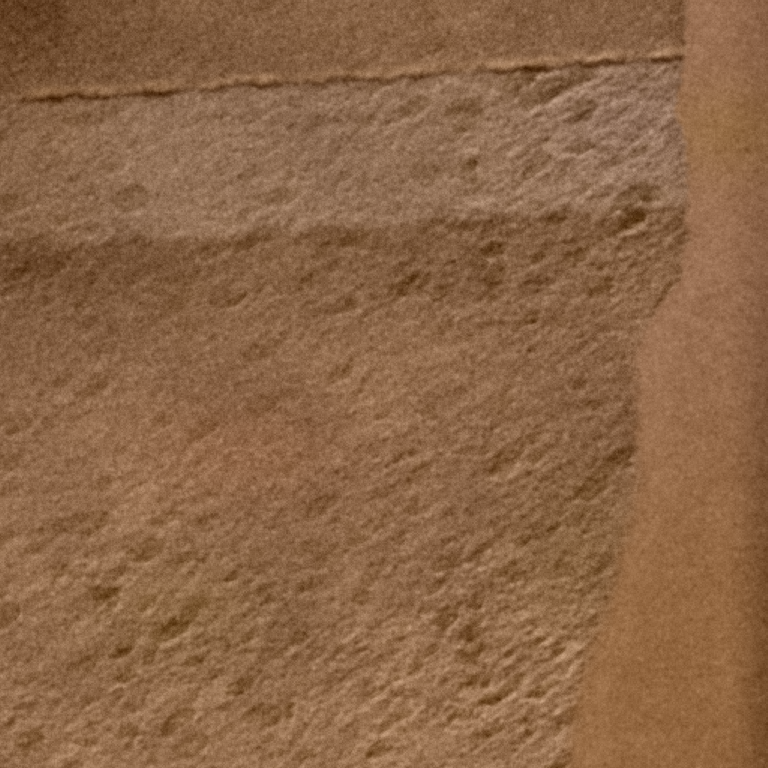
Give the GLSL for this texture, as a WebGL 2 fragment shader.

```glsl
#version 300 es
precision highp float;

uniform vec2 u_resolution;
out vec4 fragColor;

const vec3 EARTH = vec3(0.535, 0.388, 0.272);
const vec3 SHADE = vec3(0.455, 0.322, 0.212);
const vec3 BAND = vec3(0.560, 0.428, 0.325);
const vec3 SAND = vec3(0.580, 0.428, 0.300);
const vec3 PLASTER_TOP = vec3(0.590, 0.425, 0.310);
const vec3 PLASTER_LOW = vec3(0.575, 0.402, 0.250);
const vec3 OCHRE = vec3(0.565, 0.410, 0.230);
const vec3 PIT_TINT = vec3(0.88, 0.85, 0.95);
const vec3 LIP = vec3(0.120, 0.110, 0.095);

const float SLOPE = 0.065;        // tilt of the courses
const float RIDGE_Y = 0.864;      // left height of the raised seam
const float LEDGE_Y = 0.674;      // left height of the band's lower edge
const float STROKE_ANGLE = 0.52;  // direction of the chisel marks
const float RELIEF_GAIN = 0.17;
const float DENT_DEPTH = 0.115;
const float DENT_RIM = 0.075;
const float MOTTLE = 0.030;
const float GRAIN = 0.125;
const vec2 LIGHT_STEP = vec2(-0.0018, 0.0034);
const vec2 RIM_STEP = vec2(-0.0030, 0.0065);

float hash(vec2 p) {
  vec3 q = fract(p.xyx * vec3(0.1031, 0.1030, 0.0973));
  q += dot(q, q.yzx + 33.33);
  return fract((q.x + q.y) * q.z);
}

// Cellular noise: one smooth bump or dent of random height per cell
float cells(vec2 p) {
  vec2 id = floor(p), f = fract(p);
  float sum = 0.0;
  for (int j = -1; j <= 1; j++) {
    for (int i = -1; i <= 1; i++) {
      vec2 g = vec2(i, j), c = id + g;
      vec2 d = g + vec2(hash(c), hash(c + 71.7)) - f;
      float w = max(0.0, 1.0 - dot(d, d));
      sum += (hash(c + 37.3) * 2.0 - 1.0) * w * w * w;
    }
  }
  return sum;
}

vec2 alongStroke(vec2 p) {
  float c = cos(STROKE_ANGLE), s = sin(STROKE_ANGLE);
  return mat2(c, -s, s, c) * p;
}

// Fine chiselled surface
float relief(vec2 p) {
  vec2 q = alongStroke(p);
  return 0.8 * cells(q * vec2(27.0, 44.0))
       + 0.55 * cells(q * vec2(55.0, 85.0) + 19.0)
       + 0.35 * cells(q * vec2(105.0, 150.0) + 43.0);
}

// Separate short dents with crisp edges
float dents(vec2 p) {
  vec2 q = alongStroke(p);
  float ragged = 0.22 * cells(q * vec2(75.0, 105.0) + 7.0);
  float large = cells(q * vec2(21.0, 41.0) + 61.0) + ragged;
  float small = cells(q * vec2(38.0, 66.0) + 83.0) + ragged;
  return smoothstep(0.30, 0.75, large) + 0.6 * smoothstep(0.38, 0.80, small);
}

float plasterEdge(float y) {
  return 0.740 + 0.090 * smoothstep(0.0, 0.40, y)
       + 0.066 * smoothstep(0.53, 0.68, y)
       - 0.012 * exp(-pow((y - 0.87) / 0.07, 2.0));
}

float spot(vec2 p, vec2 center, vec2 size) {
  vec2 d = (p - center) / size;
  return exp(-dot(d, d));
}

float stripe(float d, float width) {
  return exp(-d * d / (width * width));
}

void main() {
  vec2 p = gl_FragCoord.xy / u_resolution;
  float wobble = 0.003 * cells(p * 38.0) + 0.002 * cells(p * 95.0);
  float ridge = p.y - RIDGE_Y - SLOPE * p.x + wobble;
  float ledge = p.y - LEDGE_Y - SLOPE * p.x + wobble * 2.0;
  float side = p.x - plasterEdge(p.y) + wobble * 2.0;
  float soft = mix(0.018, 0.006, smoothstep(0.1, 0.75, p.y));
  float plaster = smoothstep(-soft, soft, side);

  // Broad tones of the wall
  vec3 wall = mix(SAND, EARTH, smoothstep(0.0, 0.42, p.y));
  wall = mix(wall, SHADE, 0.75 * smoothstep(-0.19, -0.01, ledge));
  float band = smoothstep(-0.012, 0.012, ledge) * (1.0 - smoothstep(-0.002, 0.006, ridge));
  wall = mix(wall, BAND, band * (0.40 + 0.60 * smoothstep(0.06, 0.20, p.x)));
  vec3 upper = mix(SHADE, EARTH, 0.25 + 0.45 * smoothstep(0.0, 0.6, p.x));
  wall = mix(wall, upper, smoothstep(0.0, 0.025, ridge));
  wall -= 0.10 * spot(p, vec2(0.0, 1.0), vec2(0.15, 0.13));
  wall -= 0.055 * spot(p, vec2(0.04, 0.655), vec2(0.15, 0.04));
  wall += vec3(0.0, 0.005, 0.025) * spot(p, vec2(0.82, 0.84), vec2(0.12, 0.08));
  wall += vec3(0.025, 0.005, 0.0) * spot(p, vec2(0.32, 0.41), vec2(0.14, 0.07));
  wall -= vec3(0.045, 0.035, 0.05) * spot(p, vec2(0.75, 0.28), vec2(0.10, 0.12));
  wall -= vec3(0.025, 0.015, 0.03) * spot(p, vec2(0.24, 0.20), vec2(0.13, 0.08));
  wall += MOTTLE * vec3(1.0, 0.9, 0.75) * (cells(p * 6.0 + 5.0) + 0.7 * cells(p * 17.0));

  // Relief lit from above, deeper toward the lower right
  float rough = 0.45 + 0.28 * smoothstep(0.2, 0.85, p.x)
              + 0.30 * (1.0 - smoothstep(0.12, 0.48, p.y))
              + 0.30 * spot(p, vec2(0.80, 0.82), vec2(0.14, 0.11));
  rough *= 1.0 - 0.55 * smoothstep(-0.01, 0.02, ridge);
  rough *= 0.75 + 0.5 * smoothstep(-0.5, 0.5, cells(p * 9.0 + 31.0));
  float lit = relief(p) - relief(p + LIGHT_STEP);
  wall += RELIEF_GAIN * rough * clamp(lit, -0.6, 0.6);
  float dent = dents(p);
  wall -= DENT_DEPTH * rough * PIT_TINT * dent;
  wall += DENT_RIM * rough * max(0.0, dents(p + RIM_STEP) - dent);
  wall += 0.012;

  // Broken seam, ledge shadow and faint crack at the left
  float seam = smoothstep(0.0, 0.05, p.x) * clamp(0.8 + 0.7 * cells(vec2(p.x * 26.0, 3.0)), 0.2, 1.2);
  wall += LIP * seam * stripe(ridge - 0.011, 0.007);
  wall -= 0.17 * seam * stripe(ridge - 0.001, 0.0042);
  float broken = smoothstep(-0.3, 0.4, cells(vec2(p.x * 19.0, 8.0)));
  wall -= 0.07 * broken * smoothstep(0.1, 0.2, p.x) * stripe(ledge + 0.003, 0.006);
  float crack = p.y - 0.614 - 0.12 * p.x + wobble;
  wall += 0.035 * (1.0 - smoothstep(0.08, 0.16, p.x)) * stripe(crack, 0.006);
  float gap = smoothstep(-0.4, 0.5, cells(vec2(2.0, p.y * 17.0)));
  wall -= 0.05 * gap * stripe(side + 0.010, 0.010) * smoothstep(0.1, 0.25, p.y);

  // Smooth plaster strip
  vec3 coat = mix(PLASTER_LOW, PLASTER_TOP, smoothstep(0.15, 0.65, p.y));
  coat = mix(coat, OCHRE, 0.6 * spot(p, vec2(0.95, 0.83), vec2(0.09, 0.06)));
  coat += 0.02 * stripe(side - 0.025, 0.025);
  coat -= vec3(0.13, 0.11, 0.09) * smoothstep(0.94, 1.01, p.x) * (1.0 - 0.6 * smoothstep(0.3, 0.8, p.y));
  coat += 0.012 * cells(p * vec2(18.0, 30.0)) + 0.018 * cells(p * vec2(70.0, 110.0));

  // Sandy grain over everything
  float grain = 0.45 * cells(p * 190.0) + 0.50 * (hash(floor(p * 512.0)) - 0.5);
  vec3 color = mix(wall, coat, plaster) + GRAIN * grain * mix(1.0, 0.7, plaster);
  fragColor = vec4(clamp(color, 0.0, 1.0), 1.0);
}
```
